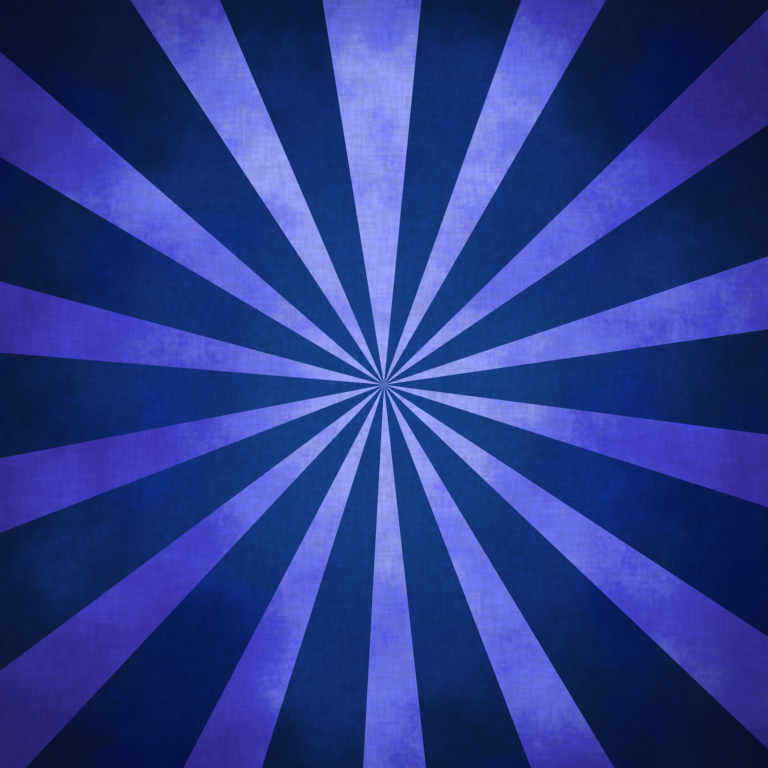
Give the GLSL for this background, as a Shadertoy shader.

```glsl
float hash(vec2 p) {
    vec3 q = fract(vec3(p.xyx) * 0.1031);
    q += dot(q, q.yzx + 33.33);
    return fract((q.x + q.y) * q.z);
}

float noise(vec2 p) {
    vec2 i = floor(p), f = fract(p);
    f = f * f * (3.0 - 2.0 * f);
    return mix(mix(hash(i), hash(i + vec2(1, 0)), f.x),
               mix(hash(i + vec2(0, 1)), hash(i + vec2(1, 1)), f.x), f.y);
}

float fbm(vec2 p) {
    float sum = 0.0, amp = 0.5;
    for (int i = 0; i < 5; i++) {
        sum += amp * noise(p);
        p = mat2(1.6, 1.2, -1.2, 1.6) * p + 7.3;
        amp *= 0.5;
    }
    return sum;
}

// Soft round patch of light or pigment
float blob(vec2 p, vec2 center, float radius) {
    vec2 d = (p - center) / radius;
    return exp(-dot(d, d));
}

// Coverage of fourteen slightly uneven rays
float sunburst(vec2 p, float pixel) {
    float r = max(length(p), 1e-5);
    vec2 dir = p / r;
    float angle = degrees(atan(p.y, p.x + 1e-7));
    angle += tanh(3.0 * dir.x) * (1.3 - 0.4 * dir.y);
    float halfWidth = 5.1 + 1.9 * smoothstep(0.94, 0.98, dir.y);
    float spacing = 360.0 / 14.0;
    float offset = abs(mod(angle - 91.7 + 0.5 * spacing, spacing) - 0.5 * spacing);
    float edge = radians(offset - halfWidth) * r;
    float ray = 1.0 - smoothstep(-0.8 * pixel, 0.8 * pixel, edge);
    return mix(0.4, ray, smoothstep(0.0, 0.009, r));
}

void mainImage(out vec4 fragColor, in vec2 fragCoord) {
    vec2 uv = fragCoord / iResolution.xy;
    vec2 p = uv - vec2(0.5, 0.499);
    float r = length(p);

    // Worn pigment, brushed stains and paper grain
    float cloud = fbm(uv * 5.0 + 3.7) - 0.48;
    float mottle = fbm(uv * 24.0 + 11.0) - 0.48;
    float grain = noise(uv * 300.0) + noise(uv * 170.0 + 40.0) - 1.0;
    float fibre = noise(uv * vec2(60, 340)) + noise(uv * vec2(340, 60)) - 1.0;

    // Light rays fade from pale lavender to violet
    float depth = 0.08 + 1.25 * r + 0.9 * cloud + 0.45 * mottle + 0.12 * grain;
    depth += 0.28 * blob(uv, vec2(0.12, 0.24), 0.22);
    depth += 0.26 * blob(uv, vec2(0.05, 0.53), 0.2);
    depth += 0.2 * blob(uv, vec2(0.98, 0.4), 0.12);
    depth += 0.15 * blob(uv, vec2(0.95, 0.87), 0.2);
    depth -= 0.3 * blob(uv, vec2(0.46, 0.84), 0.22);
    depth -= 0.15 * blob(uv, vec2(0.2, 0.8), 0.15);
    depth -= 0.15 * blob(uv, vec2(0.75, 0.2), 0.25);
    vec3 light = mix(vec3(0.58, 0.62, 0.95), vec3(0.40, 0.43, 0.89), smoothstep(0.05, 0.42, depth));
    light = mix(light, vec3(0.25, 0.25, 0.77), smoothstep(0.4, 0.8, depth));
    light = mix(light, vec3(0.22, 0.18, 0.62), smoothstep(0.75, 1.15, depth));
    light *= 1.0 - 0.32 * smoothstep(0.4, 0.7, r);

    // Navy gaps darken towards the rim
    float shade = r + 0.3 * cloud + 0.12 * mottle;
    vec3 navy = mix(vec3(0.09, 0.245, 0.53), vec3(0.065, 0.18, 0.45), smoothstep(0.08, 0.36, shade));
    navy = mix(navy, vec3(0.045, 0.105, 0.25), smoothstep(0.32, 0.52, shade));
    navy = mix(navy, vec3(0.03, 0.06, 0.16), smoothstep(0.5, 0.72, shade));
    navy += vec3(-0.01, 0.0, 0.09) * smoothstep(0.02, 0.2, cloud) * smoothstep(0.2, 0.35, r);

    vec3 color = mix(navy, light, sunburst(p, 1.0 / iResolution.y));
    color *= 1.0 + 0.07 * grain + 0.07 * fibre + 0.12 * mottle;
    fragColor = vec4(clamp(color, 0.0, 1.0), 1.0);
}
```
